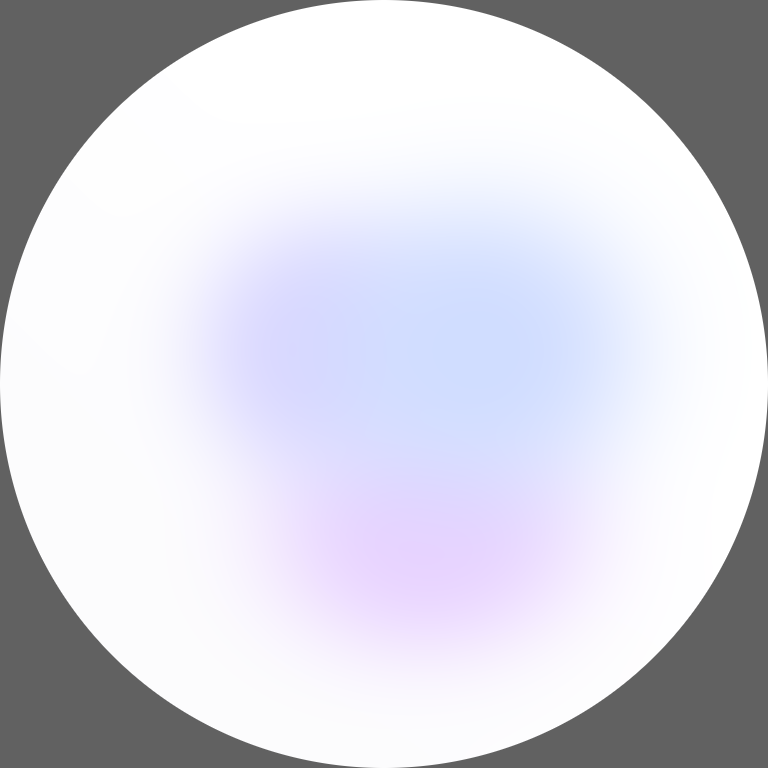
Give the GLSL for this background, as a WebGL 1 fragment shader.

```glsl
precision highp float;
// A white disc on grey, lit from within by soft pink, violet and blue glows.

uniform vec2 u_resolution;

// Soft elliptical falloff with a flat core; it reaches one half at halfSize.
float glow(vec2 p, vec2 center, vec2 halfSize) {
  float r = length((p - center) / halfSize);
  return exp(-0.693 * r * r * r);
}

void main() {
  float side = min(u_resolution.x, u_resolution.y);
  vec2 p = (gl_FragCoord.xy - 0.5 * u_resolution) / side + 0.5;

  // Disc surface, slightly dimmer toward the lower left
  vec3 color = mix(vec3(0.988, 0.988, 0.993), vec3(1.0),
                   smoothstep(0.3, 1.4, p.x + p.y));

  // Glows, layered from back to front
  color = mix(color, vec3(0.910, 0.825, 1.0),
              glow(p, vec2(0.557, 0.305), vec2(0.189, 0.145)));
  color = mix(color, vec3(0.855, 0.843, 1.0),
              glow(p, vec2(0.415, 0.545), vec2(0.148, 0.153)));
  color = mix(color, vec3(0.815, 0.865, 1.0),
              glow(p, vec2(0.625, 0.545), vec2(0.189, 0.176)));

  // Smooth rim against the grey surround
  float rim = length(p - 0.5) - 0.5;
  float disc = clamp(0.5 - rim * side, 0.0, 1.0);
  gl_FragColor = vec4(mix(vec3(0.38), color, disc), 1.0);
}
```
